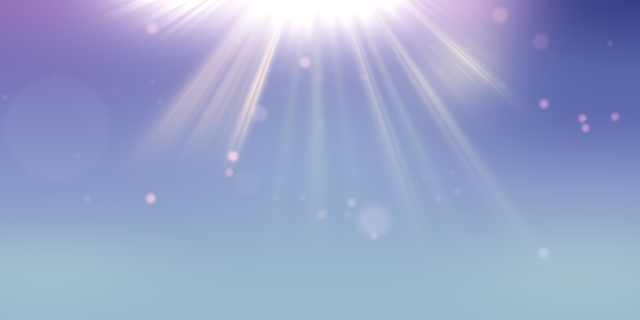
This background is drawn by a WebGL 2 fragment shader. Its source:

```glsl
#version 300 es
precision highp float;
// Soft blue-violet sky with a white glow at the top, fanning light rays and drifting bokeh.
uniform vec2 u_resolution;
out vec4 fragColor;

float hash(float n) {
    return fract(sin(n * 127.1) * 43758.5453);
}

float noise(float x) {
    float i = floor(x), f = fract(x);
    return mix(hash(i), hash(i + 1.0), f * f * (3.0 - 2.0 * f));
}

// Elliptical gaussian falloff
float glow(vec2 p, vec2 center, vec2 radius) {
    vec2 d = (p - center) / radius;
    return exp(-dot(d, d));
}

float beam(float slope, float center, float width) {
    float d = (slope - center) / width;
    return exp(-d * d);
}

float orb(vec2 p, vec2 center, float radius, float softness) {
    return 1.0 - smoothstep(radius * (1.0 - softness), radius, length(p - center));
}

vec3 screen(vec3 base, vec3 light) {
    return 1.0 - (1.0 - base) * (1.0 - clamp(light, 0.0, 1.0));
}

// Sideways run per unit of drop from the hidden light source
float raySlope(vec2 p) {
    return (p.x - 0.99) / (1.24 - p.y);
}

vec3 sky(vec2 p) {
    vec3 col = mix(vec3(0.60, 0.725, 0.81), vec3(0.53, 0.58, 0.78), smoothstep(0.05, 0.53, p.y));
    col = mix(col, vec3(0.45, 0.45, 0.72), smoothstep(0.42, 0.85, p.y));
    // Deep blue upper right, violet upper left
    float right = smoothstep(1.2, 1.85, p.x);
    col = mix(col, vec3(0.36, 0.41, 0.68), right * smoothstep(0.38, 0.74, p.y));
    col = mix(col, vec3(0.20, 0.23, 0.52), right * smoothstep(0.72, 1.05, p.y));
    col = mix(col, vec3(0.57, 0.40, 0.70), 0.75 * glow(p, vec2(0.0, 1.03), vec2(0.4, 0.19)));
    // Pale haze near the lower corners and a brighter middle
    col += vec3(0.04, 0.045, 0.01) * glow(p, vec2(0.15, 0.17), vec2(0.35, 0.13));
    col += vec3(0.05, 0.05, 0.01) * glow(p, vec2(1.82, 0.18), vec2(0.35, 0.17));
    col += vec3(0.06, 0.10, 0.04) * glow(p, vec2(1.02, 0.62), vec2(0.42, 0.30));
    return col;
}

vec3 rays(vec2 p) {
    float slope = raySlope(p);
    float streaks = 0.25 + 0.6 * noise(slope * 22.0 + 5.0) + 0.5 * noise(slope * 55.0);
    // Warm left fan with a crisp inner edge
    float left = 1.1 * beam(slope, -0.37, 0.06) + 0.7 * beam(slope, -0.54, 0.09)
        + 0.8 * beam(slope, -0.74, 0.09);
    left *= smoothstep(-0.29, -0.34, slope) * smoothstep(0.42, 0.75, p.y);
    // Narrow long beams on the right
    float right = 0.8 * beam(slope, 0.33, 0.045) + 0.5 * beam(slope, 0.45, 0.03)
        + 0.9 * beam(slope, 0.65, 0.045);
    right *= smoothstep(0.10, 0.90, p.y);
    right += 0.6 * beam(slope, 1.12, 0.07) * smoothstep(0.60, 0.88, p.y);
    float middle = beam(slope, 0.0, 0.04) + 0.5 * beam(slope, -0.14, 0.03) + 0.35 * beam(slope, 0.14, 0.03);
    middle *= smoothstep(0.1, 0.85, p.y);
    vec3 light = vec3(0.75, 0.57, 0.33) * left * streaks;
    light += vec3(0.52, 0.48, 0.27) * right * streaks;
    light += vec3(0.24, 0.25, 0.11) * middle;
    // Warm cloud of light between the right beams
    float cloud = glow(p, vec2(1.43, 0.79), vec2(0.14, 0.12));
    light += vec3(0.50, 0.46, 0.28) * cloud * (0.65 + 0.35 * streaks);
    return light;
}

vec3 bokeh(vec2 p) {
    vec3 pink = vec3(0.66, 0.34, 0.45), lilac = vec3(0.27, 0.20, 0.27);
    // Large translucent discs
    vec3 light = vec3(0.04, 0.035, 0.045) * orb(p, vec2(0.18, 0.60), 0.175, 0.12);
    light += lilac * 0.85 * orb(p, vec2(1.17, 0.31), 0.07, 0.6);
    light += lilac * 0.85 * orb(p, vec2(0.81, 0.645), 0.034, 0.5);
    light += lilac * 0.2 * orb(p, vec2(0.77, 0.43), 0.05, 0.4);
    light += pink * 0.45 * orb(p, vec2(1.563, 0.953), 0.034, 0.6);
    light += pink * 0.25 * orb(p, vec2(1.69, 0.87), 0.035, 0.6);
    // Brighter small sparks
    light += pink * 1.3 * orb(p, vec2(0.728, 0.512), 0.025, 0.8);
    light += pink * 0.65 * orb(p, vec2(0.716, 0.461), 0.019, 0.8);
    light += pink * 1.1 * orb(p, vec2(0.471, 0.38), 0.023, 0.8);
    light += pink * 0.9 * orb(p, vec2(0.953, 0.805), 0.025, 0.7);
    light += pink * 0.8 * orb(p, vec2(0.475, 0.913), 0.026, 0.7);
    light += lilac * 1.1 * orb(p, vec2(1.099, 0.367), 0.02, 0.8);
    light += lilac * 1.1 * orb(p, vec2(1.698, 0.21), 0.024, 0.8);
    light += pink * 0.35 * orb(p, vec2(1.006, 0.33), 0.022, 0.8);
    light += pink * 0.4 * orb(p, vec2(1.17, 0.262), 0.016, 0.8);
    // Cluster floating at the right
    light += pink * 0.8 * orb(p, vec2(1.70, 0.675), 0.022, 0.8);
    light += pink * 0.8 * orb(p, vec2(1.82, 0.63), 0.019, 0.8);
    light += pink * 0.8 * orb(p, vec2(1.83, 0.60), 0.019, 0.8);
    light += pink * 0.65 * orb(p, vec2(1.922, 0.635), 0.019, 0.8);
    // Faint scattered dust
    for (float i = 1.0; i < 41.0; i++) {
        vec2 center = vec2(2.0 * hash(i), 0.3 + 0.6 * hash(i + 40.0));
        light += pink * 0.28 * hash(i + 80.0) * orb(p, center, 0.01 + 0.01 * hash(i + 120.0), 0.9);
    }
    return light;
}

void main() {
    vec2 p = gl_FragCoord.xy / u_resolution * vec2(2.0, 1.0);
    // Lavender halo beneath the white core
    vec3 halo = vec3(0.78, 0.58, 0.78) * glow(p, vec2(0.84, 1.06), vec2(0.57, 0.22));
    halo += vec3(0.46, 0.32, 0.40) * glow(p, vec2(1.46, 1.0), vec2(0.21, 0.17));
    vec3 col = screen(screen(sky(p), halo), rays(p));
    // White core, its rim broken into short streaks
    float core = 1.7 * glow(p, vec2(0.97, 1.05), vec2(0.27, 0.17));
    core += 1.3 * glow(p, vec2(0.54, 1.05), vec2(0.18, 0.11));
    core += 0.6 * glow(p, vec2(1.18, 1.03), vec2(0.14, 0.11));
    core *= 0.75 + 0.5 * noise(raySlope(p) * 14.0);
    col = screen(col, core * vec3(1.0, 0.9, 0.97));
    fragColor = vec4(screen(col, bokeh(p)), 1.0);
}
```
